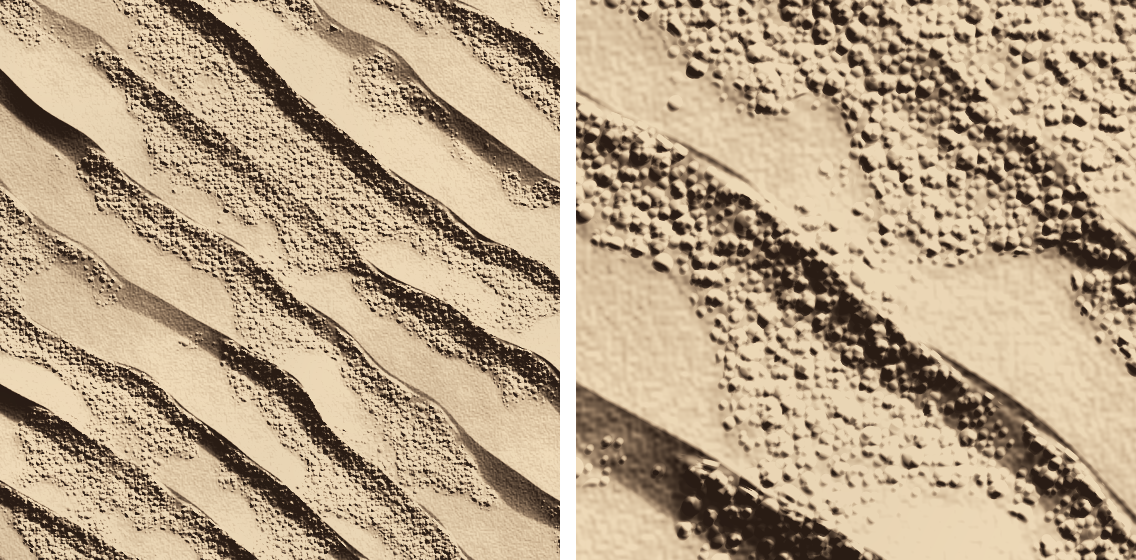
Left, the full canvas; right, a detail of the centre.
This texture is drawn by a Shadertoy shader. Its source:

```glsl
vec3 hash(vec2 p) {
    vec3 q = fract(p.xyx * vec3(.1031, .1030, .0973));
    q += dot(q, q.yxz + 33.33);
    return fract((q.xxy + q.yzz) * q.zyx);
}

float noise(vec2 p) {
    vec2 i = floor(p), f = fract(p);
    f = f * f * (3. - 2. * f);
    return mix(mix(hash(i).x, hash(i + vec2(1, 0)).x, f.x),
               mix(hash(i + vec2(0, 1)).x, hash(i + vec2(1, 1)).x, f.x), f.y);
}

float fbm(vec2 p) {
    float sum = 0., gain = .57;
    for (int i = 0; i < 3; i++) {
        sum += gain * noise(p);
        p = mat2(1.6, 1.2, -1.2, 1.6) * p + 7.3;
        gain *= .5;
    }
    return sum;
}

// Rounded grains, one per cell; cover sets how many cells are filled
float grains(vec2 p, float cover) {
    vec2 cell = floor(p);
    float top = 0.;
    for (int y = -1; y <= 1; y++)
    for (int x = -1; x <= 1; x++) {
        vec2 id = cell + vec2(x, y);
        vec3 rnd = hash(id);
        float radius = mix(.35, .68, fract(rnd.z * 7.));
        vec2 offset = (p - id - .15 - .7 * rnd.xy) / radius;
        float dome = radius * max(0., 1. - dot(offset, offset));
        top = max(top, dome * smoothstep(0., .1, cover - rnd.z));
    }
    return top;
}

float sandHeight(vec2 p) {
    // Wandering diagonal dunes: steep lee side, then a long windward side
    float along = dot(p, vec2(.79, -.61)), across = dot(p, vec2(.61, .79));
    float phase = across / .145
                + .8 * noise(vec2(along * 2.3, across * 2.5) + 3.7)
                + .22 * noise(vec2(along * 9., across * 7.));
    float dune = floor(phase), f = phase - dune, crest = .3;
    float power = smoothstep(.1, .85, noise(vec2(along * 3.5 + dune * 17.3, dune * 5.7)));
    float profile = f < crest ? pow(f / crest, 1.3) : pow((1. - f) / (1. - crest), 1.25);
    float height = profile * mix(.009, .034, power);

    // Crumbled patches gather in the troughs and on the lee sides
    float trough = smoothstep(.55, 1., f) + 1. - smoothstep(crest * .7, crest * 1.1, f);
    float crumble = smoothstep(.46, .63, fbm(p * 6.5 + 11.) + .22 * trough - .09);
    height += crumble * .009 * fbm(p * 30.);
    height += .6 * grains(p * 95., .02 + .7 * crumble) / 95.;
    height += .55 * grains(p * 175. + 31., .03 + .85 * crumble) / 175.;

    // Soft undulation and fine sand
    return height + .007 * fbm(p * 11.) + .0007 * noise(p * 330.);
}

void mainImage(out vec4 fragColor, in vec2 fragCoord) {
    vec2 p = fragCoord / iResolution.y;
    vec2 toSun = vec2(.58, .815);

    // Low sunlight from the upper right
    float here = sandHeight(p), stepSize = .0014;
    float slope = (sandHeight(p + toSun * stepSize) - sandHeight(p - toSun * stepSize)) / (2. * stepSize);
    float light = max(0., (.625 - .78 * slope) * inversesqrt(1. + slope * slope));

    // Cast shadows from the horizon towards the sun
    float horizon = 0., reach = .004;
    for (int i = 0; i < 4; i++) {
        horizon = max(horizon, (sandHeight(p + toSun * reach) - here) / reach);
        reach *= 2.1;
    }
    light *= 1. - .85 * smoothstep(.58, .98, horizon);
    light *= .94 + .12 * noise(p * 210.);

    // Shadow brown to pale sand
    vec3 color = mix(vec3(.16, .11, .08), vec3(.58, .48, .38), clamp(light / .4, 0., 1.));
    color = mix(color, vec3(.80, .70, .57), clamp((light - .4) / .2, 0., 1.));
    color = mix(color, vec3(.92, .84, .71), clamp((light - .6) / .24, 0., 1.));
    color *= .97 + .06 * fbm(p * 4. + 21.);
    fragColor = vec4(color, 1);
}
```
